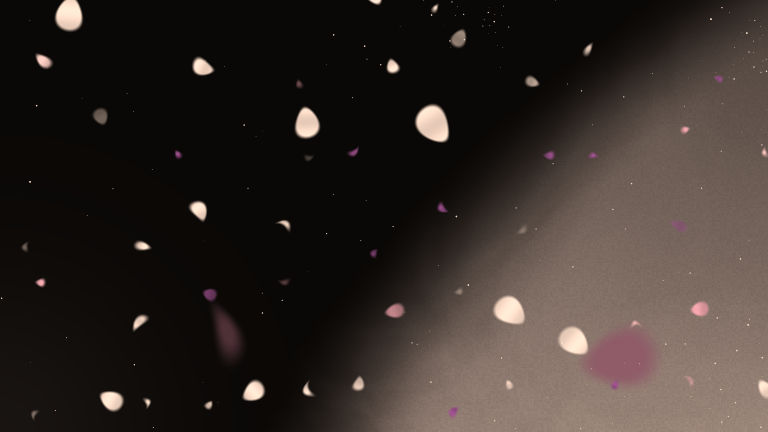
Write a Shadertoy shader that draws this background.

```glsl
// Soft petals and fine dust drifting across a dark backdrop with a dusty diagonal glow.

const vec3 SHADOW = vec3(0.040, 0.030, 0.023);
const vec3 GLOW   = vec3(0.605, 0.520, 0.475);
const vec3 CREAM  = vec3(0.980, 0.860, 0.780);
const vec3 BLUSH  = vec3(0.900, 0.610, 0.640);
const vec3 MAUVE  = vec3(0.590, 0.300, 0.530);
const vec3 HAZE   = vec3(0.560, 0.340, 0.400);

const float GLOW_WIDTH  = 0.43;
const float GRAIN_CELL  = 0.0035;
const float GRAIN_DEPTH = 0.07;
const float PETAL_SOFT  = 0.0042;
const float PETAL_CELL  = 0.19;
const float PETAL_SHARE = 0.82;
const vec2  PETAL_RADII = vec2(0.008, 0.024);
const float LARGE_CELL  = 0.42;
const float LARGE_SHARE = 0.60;
const vec2  LARGE_RADII = vec2(0.026, 0.048);
const float DUST_CELL   = 0.015;
const float TAU = 6.28318;

vec3 hash3(vec2 c) {
    vec3 q = fract(c.xyx * vec3(0.1031, 0.1030, 0.0973));
    q += dot(q, q.yxz + 33.33);
    return fract((q.xxy + q.yzz) * q.zyx);
}

vec2 rotate(vec2 p, float angle) {
    float c = cos(angle), s = sin(angle);
    return vec2(c * p.x + s * p.y, c * p.y - s * p.x);
}

// Layered, warped sines: slow smoky mottling in about -1..1
float smoke(vec2 p) {
    float sum = 0.0, amp = 0.5;
    for (int i = 0; i < 5; i++) {
        p = rotate(p, 1.1) * 1.8 + 0.6 * sin(p.yx * 1.3);
        sum += amp * sin(p.x + 1.7) * sin(p.y);
        amp *= 0.7;
    }
    return sum;
}

// Egg-shaped ellipse, optionally bent into a crescent
float petalDistance(vec2 q, float radius, float aspect, float bend) {
    q /= radius;
    q.y += bend * (q.x * q.x - 0.4);
    q.y /= aspect * (1.0 + 0.3 * clamp(q.x, -1.0, 1.0));
    return (length(q) - 1.0) * radius * aspect;
}

float softFill(float d, float soft) {
    return 1.0 - smoothstep(-soft, soft, d);
}

// One jittered petal per cell, gathered from the neighbouring cells
void scatterPetals(inout vec3 col, vec2 p, float cell, vec2 radii, float share, float seed) {
    vec2 home = floor(p / cell);
    for (int j = -1; j <= 1; j++)
    for (int i = -1; i <= 1; i++) {
        vec2 id = home + vec2(i, j);
        vec3 place = hash3(id + seed);
        vec3 form  = hash3(id + seed + 57.0);
        vec3 look  = hash3(id + seed + 131.0);
        if (place.z > share) continue;

        float radius = mix(radii.x, radii.y, form.y * form.y);
        float large  = smoothstep(0.018, 0.026, radius);
        float aspect = mix(mix(0.42, 0.85, form.z), 0.76, large);
        float bend   = (look.x - 0.5) * 2.4 * (0.9 - aspect);
        vec2 q = rotate(p - (id + 0.15 + 0.7 * place.xy) * cell, form.x * TAU);
        float d = petalDistance(q, radius, aspect, bend);

        float hue = look.y * (1.0 - 0.55 * large);
        vec3 tint = mix(CREAM, BLUSH, smoothstep(0.45, 0.60, hue));
        tint = mix(tint, MAUVE, smoothstep(0.68, 0.78, hue));
        tint *= 1.0 + 0.08 * sin(q.x / radius * 3.0 + look.x * TAU);
        float opacity = mix(mix(0.25, 1.0, smoothstep(0.0, 0.5, look.z)), 1.0, large);
        col = mix(col, tint, opacity * softFill(d, PETAL_SOFT));
    }
}

float cluster(vec2 p, vec2 center, float size) {
    vec2 q = (p - center) / size;
    return exp(-dot(q, q));
}

// Tiny specks, dense near the upper right and sparse elsewhere
float dust(vec2 p, float aspect) {
    vec2 id = floor(p / DUST_CELL);
    vec3 place = hash3(id + 211.0);
    float size = hash3(id + 307.0).x;
    float density = 0.012 + 0.42 * cluster(p, vec2(aspect, 0.88), 0.11)
                  + 0.28 * cluster(p, vec2(0.62 * aspect, 1.0), 0.10)
                  + 0.14 * cluster(p, vec2(aspect, 0.05), 0.22);
    float radius = mix(0.0006, 0.0021, size * size);
    float d = length(p - (id + 0.25 + 0.5 * place.xy) * DUST_CELL) - radius;
    return step(place.z, density) * softFill(d, max(0.0009, 0.6 / iResolution.y)) * mix(0.4, 1.0, size);
}

void mainImage(out vec4 fragColor, in vec2 fragCoord) {
    vec2 p = fragCoord / iResolution.y;
    float aspect = iResolution.x / iResolution.y;

    // Curved diagonal glow, strongest at the lower right
    float mottle = smoke(p * 2.5);
    float edge = p.x - (0.63 + 0.45 * p.y + 0.45 * p.y * p.y) + 0.025 * mottle;
    float glow = smoothstep(-0.03, GLOW_WIDTH, edge) * (1.0 - 0.55 * p.y);
    float grain = hash3(floor(p / GRAIN_CELL)).x - 0.5;
    glow *= 1.0 + 0.06 * mottle + GRAIN_DEPTH * grain;
    glow += 0.10 * cluster(p, vec2(0.0), 0.35);
    vec3 col = mix(SHADOW, GLOW, glow);

    // Out-of-focus petals
    float blot  = petalDistance(rotate(p - vec2(0.807 * aspect, 0.17), 0.2), 0.082, 0.75, 0.0);
    float smear = petalDistance(rotate(p - vec2(0.295 * aspect, 0.23), -1.25), 0.055, 0.42, 0.1);
    col = mix(col, HAZE, 0.85 * softFill(blot, 0.022));
    col = mix(col, HAZE * 0.8, 0.65 * softFill(smear, 0.016));

    // Sharper petals and dust
    scatterPetals(col, p, PETAL_CELL, PETAL_RADII, PETAL_SHARE, 11.0);
    scatterPetals(col, p, LARGE_CELL, LARGE_RADII, LARGE_SHARE, 73.0);
    col = mix(col, CREAM, dust(p, aspect));

    fragColor = vec4(clamp(col, 0.0, 1.0), 1.0);
}
```
